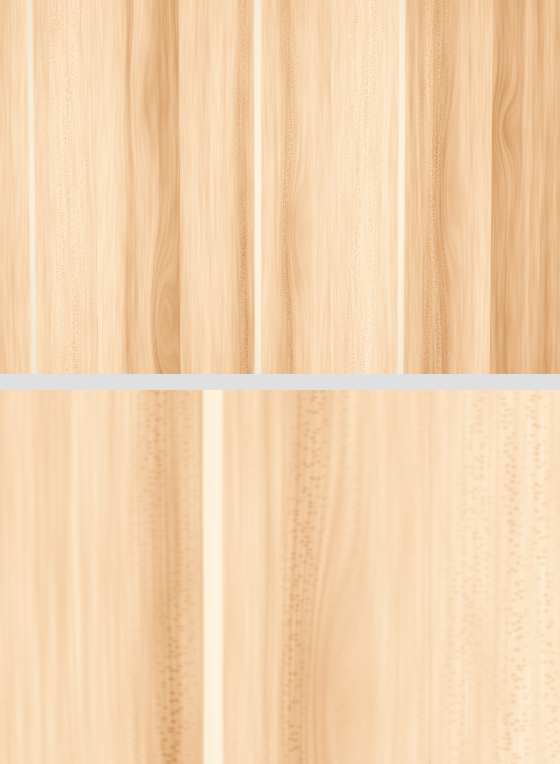
Top, the full canvas; bottom, a detail of the centre.
Write a Shadertoy shader that draws this texture.

```glsl
// Pale wooden boards with vertical grain, arched figure, flecks and light inlay strips.

vec2 hash22(vec2 p) {
    vec3 q = fract(p.xyx * vec3(0.1031, 0.1030, 0.0973));
    q += dot(q, q.yzx + 33.33);
    return fract((q.xx + q.yz) * q.zy);
}

// Distance to the nearest scattered point, one per unit cell
float cellular(vec2 p) {
    float nearest = 4.0;
    for (int j = -1; j <= 1; j++)
    for (int i = -1; i <= 1; i++) {
        vec2 cell = floor(p) + vec2(i, j);
        vec2 d = cell + hash22(cell) - p;
        nearest = min(nearest, dot(d, d));
    }
    return sqrt(nearest);
}

// Layered sines running down the board, bent so they never line up
float grain(vec2 p, float seed) {
    float sum = 0.0, amp = 0.5, freq = 57.0;
    for (int i = 0; i < 6; i++) {
        float k = float(i);
        float bend = sin(freq * 0.37 * p.x + p.y * (1.3 + k) + seed * (k + 1.7));
        sum += amp * sin(freq * p.x + 1.8 * bend + seed * 2.9 + k);
        freq *= 1.73;
        amp *= 0.78;
    }
    return sum;
}

float bell(float d) { return exp(-d * d); }

// Wood colour from cream (0) to brown (1)
vec3 woodColor(float t) {
    t = clamp(t, -0.1, 1.4);
    return vec3(0.99, 0.91, 0.80) - t * vec3(0.03, 0.17, 0.28) - t * t * vec3(0.10, 0.08, 0.06);
}

// Right edge, tone at the left, tone at the right, half width of the strip
const vec4 boards[8] = vec4[8](
    vec4(0.057, 0.36, 0.25, 0.0038), vec4(0.172, 0.30, 0.24, 0.0),
    vec4(0.320, 0.24, 0.88, 0.0),    vec4(0.460, 0.36, 0.52, 0.0052),
    vec4(0.590, 0.42, 0.30, 0.0),    vec4(0.717, 0.24, 0.26, 0.0048),
    vec4(0.878, 0.58, 0.30, 0.0),    vec4(1.020, 0.70, 0.60, 0.0));

// Centre, width, added tone, fleck strength
const vec4 bands[6] = vec4[6](
    vec4(0.120, 0.040, 0.00, 0.30), vec4(0.232, 0.010, 0.28, 0.05),
    vec4(0.435, 0.014, 0.26, 0.22), vec4(0.520, 0.020, 0.18, 0.20),
    vec4(0.650, 0.045, 0.00, 0.28), vec4(0.780, 0.030, 0.16, 0.25));

// Centre x and y, height, push on the grain
const vec4 figures[5] = vec4[5](
    vec4(0.287, 0.14, 0.17, 0.040), vec4(0.528, 0.38, 0.17, 0.022),
    vec4(0.797, 0.47, 0.24, 0.026), vec4(0.900, 0.66, 0.09, 0.024),
    vec4(0.252, 0.74, 0.18, 0.018));

void mainImage(out vec4 fragColor, in vec2 fragCoord) {
    vec2 uv = fragCoord / iResolution.xy;
    float soft = 0.0006 + 0.7 / iResolution.x;

    // Seams fan out slightly towards the top
    float x = uv.x - (uv.y - 0.5) * (0.017 * uv.x - 0.009);

    // Boards, seams and strips
    float tone = 0.0, seed = 0.0, strip = 0.0, left = 0.0;
    for (int i = 0; i < 8; i++) {
        vec4 b = boards[i];
        float inside = smoothstep(-soft, soft, x - left) - smoothstep(-soft, soft, x - b.x);
        if (i == 0) inside = 1.0 - smoothstep(-soft, soft, x - b.x);
        float u = clamp((x - left) / (b.x - left), 0.0, 1.0);
        tone += inside * mix(b.y, b.z, u * u);
        seed += step(b.x, x) * 3.7;
        if (b.w > 0.0) strip += 1.0 - smoothstep(-soft, 2.0 * soft, abs(x - b.x) - b.w);
        else tone += 0.10 * bell((x - b.x) / 0.0016);
        left = b.x;
    }

    // Arched figure pushes the grain sideways
    vec2 p = vec2(x + 0.003 * sin(uv.y * 5.0 + seed), uv.y);
    for (int i = 0; i < 5; i++) {
        vec4 f = figures[i];
        float push = bell((x - f.x) / 0.022) * bell((uv.y - f.y) / f.z);
        p.x += f.w * push;
        tone += 0.17 * push;
    }

    // Darker bands and the places where flecks show
    float fleckAmount = 0.04;
    for (int i = 0; i < 6; i++) {
        float band = bell((p.x - bands[i].x) / bands[i].y);
        tone += bands[i].z * band;
        fleckAmount += bands[i].w * band;
    }
    tone = 0.42 + 1.22 * (tone - 0.42);

    // Broad grain, long streaks, fine fibres and short ray flecks
    float contrast = 0.07 + 0.17 * max(tone, 0.0);
    tone += contrast * grain(p, seed);
    tone += contrast * 1.1 * (0.45 - cellular(vec2(p.x * 75.0, p.y * 1.7) + seed * 5.0));
    tone += 0.24 * (cellular(vec2(p.x * 210.0, p.y * 8.0) + seed) - 0.45);
    float fleck = smoothstep(0.50, 0.05, cellular(vec2(x * 165.0, uv.y * 170.0)));
    float patches = 0.6 + 0.4 * sin(x * 260.0 + 2.0 * sin(uv.y * 9.0 + x * 70.0));
    tone += fleckAmount * patches * (fleck - 0.30);

    // Brighter middle, dimmer corners
    vec2 q = uv - 0.5;
    float shade = dot(q, q);
    tone += 0.40 * shade - 0.05;

    vec3 color = woodColor(tone);
    vec3 stripColor = vec3(1.0, 0.965, 0.89) - 0.12 * shade;
    color = mix(color, stripColor, 0.9 * clamp(strip, 0.0, 1.0));
    fragColor = vec4(color, 1.0);
}
```
